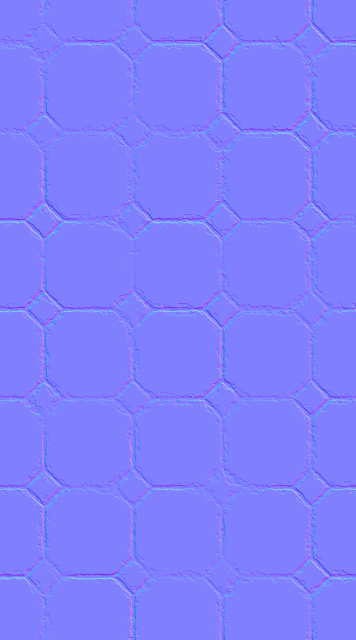
Reproduce this texture map procedurally as a WebGL 1 fragment shader.

```glsl
precision highp float;
// Tangent-space normal map of worn octagon tiles with small diamond insets.

#define COLUMNS 4.0
#define GRID_SHIFT vec2(0.497, 0.7125)
#define DIAMOND_RADIUS 0.213
#define GROOVE_HALF 0.019
#define BEVEL 0.008
#define GROOVE_DEPTH 0.0056
#define CHIP_DEPTH 0.0030
#define CHIP_REACH 0.24
#define EDGE_WOBBLE 0.028
#define GRIT_DEPTH 0.0042
#define SAMPLE_STEP 0.0060

uniform vec2 u_resolution;

float hash(vec2 p) {
  vec3 q = fract(vec3(p.xyx) * 0.1031);
  q += dot(q, q.yzx + 33.33);
  return fract((q.x + q.y) * q.z);
}

float noise(vec2 p) {
  vec2 cell = floor(p);
  vec2 f = fract(p);
  f = f * f * (3.0 - 2.0 * f);
  float low = mix(hash(cell), hash(cell + vec2(1.0, 0.0)), f.x);
  float high = mix(hash(cell + vec2(0.0, 1.0)), hash(cell + 1.0), f.x);
  return mix(low, high, f.y);
}

float fbm(vec2 p) {
  float sum = 0.0;
  float weight = 0.55;
  for (int i = 0; i < 3; i++) {
    sum += weight * noise(p);
    p = p * 2.03 + 17.7;
    weight *= 0.5;
  }
  return sum;
}

// Distance to the groove centre lines; diamonds sit on whole coordinates.
float grooveDistance(vec2 p) {
  vec2 q = abs(fract(p + 0.5) - 0.5);
  float diamond = (q.x + q.y - DIAMOND_RADIUS) * 0.70711;
  return diamond < 0.0 ? -diamond : min(diamond, min(q.x, q.y));
}

float surfaceHeight(vec2 p) {
  float d = grooveDistance(p);

  // Main groove with a ragged edge and uneven depth
  float ragged = d + EDGE_WOBBLE * (fbm(p * 17.0 + 40.0) - 0.48);
  float groove = 1.0 - smoothstep(GROOVE_HALF - BEVEL, GROOVE_HALF + BEVEL, ragged);
  float depth = GROOVE_DEPTH * mix(0.25, 1.5, smoothstep(0.2, 0.85, noise(p * 2.3 + 9.0)));

  // Shallow flakes broken off the tile edges
  float wear = smoothstep(0.15, 0.8, noise(p * 3.1 + 23.0));
  float flake = fbm(p * 15.0 + 71.0) - mix(0.48, 0.40, wear);
  float reach = GROOVE_HALF + CHIP_REACH * clamp(flake, -0.08, 0.2);
  float chip = 1.0 - smoothstep(-0.007, 0.007, d - reach);

  // Crumbs left inside the groove and the flakes
  float grit = GRIT_DEPTH * (noise(p * 31.0 + 5.0) - 0.5);

  return -depth * groove - (CHIP_DEPTH * mix(0.6, 1.1, wear) + grit) * chip;
}

void main() {
  vec2 p = gl_FragCoord.xy / u_resolution.x * COLUMNS - GRID_SHIFT + 16.0;

  // Central differences turn height into a normal
  vec2 e = vec2(SAMPLE_STEP, 0.0);
  vec2 slope = vec2(surfaceHeight(p + e.xy) - surfaceHeight(p - e.xy),
                    surfaceHeight(p + e.yx) - surfaceHeight(p - e.yx)) / (2.0 * SAMPLE_STEP);
  vec3 normal = normalize(vec3(-slope, 1.0));
  gl_FragColor = vec4(normal * 0.5 + 0.5, 1.0);
}
```
